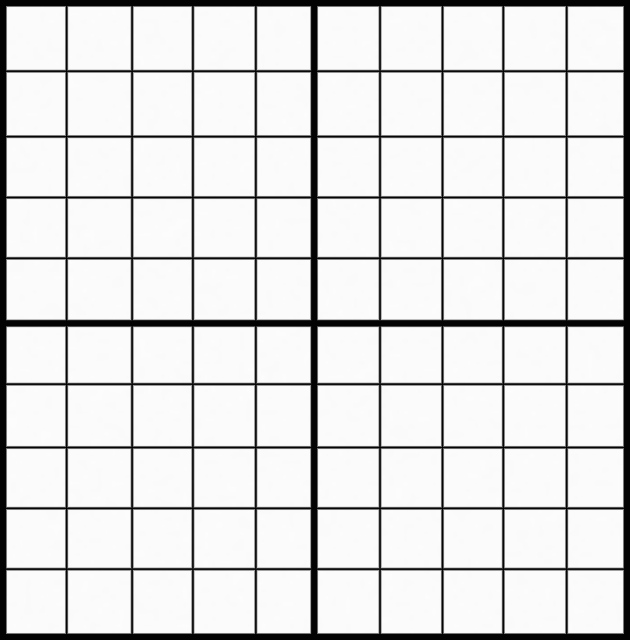
Reproduce this pattern procedurally as a Shadertoy shader.

```glsl
// Ten by ten ruled grid: thin black lines on near-white paper, with a heavy
// centre cross and a heavy frame. Each line is a soft-edged distance band,
// nudged from even spacing by a small hand-ruled drift.

#define CELLS 10
#define THIN_WIDTH 0.0036
#define HEAVY_WIDTH 0.0108
#define FRAME_WIDTH 0.0102
#define EDGE_SOFTNESS 0.0017
#define PAPER_GRAIN 0.006
#define PAPER_COLOR vec3(0.984)
#define INK_COLOR vec3(0.012)

// Drift of each inner line, in thousandths of the canvas
const float DRIFT_X[9] = float[9](5.8, 9.7, 6.2, 6.1, -1.3, 3.2, 2.4, -1.1, -0.5);
const float DRIFT_Y[9] = float[9](10.7, 5.7, 0.8, -0.3, -5.2, -3.6, -8.6, -13.5, -11.3);

float hash(vec2 p) {
    return fract(sin(dot(p, vec2(127.1, 311.7))) * 43758.5453);
}

float valueNoise(vec2 p) {
    vec2 cell = floor(p);
    vec2 f = fract(p);
    f = f * f * (3.0 - 2.0 * f);
    return mix(mix(hash(cell), hash(cell + vec2(1.0, 0.0)), f.x),
               mix(hash(cell + vec2(0.0, 1.0)), hash(cell + 1.0), f.x), f.y);
}

// Ink coverage from a signed distance, negative inside the line
float coverage(float signedDistance, float softness) {
    return 1.0 - smoothstep(-softness, softness, signedDistance);
}

void mainImage(out vec4 fragColor, in vec2 fragCoord) {
    // Distances are measured in canvas heights
    vec2 canvas = vec2(iResolution.x / iResolution.y, 1.0);
    vec2 position = fragCoord / iResolution.y;
    float softness = max(EDGE_SOFTNESS, 0.7 / iResolution.y);

    // Frame along the four canvas edges
    vec2 edgeDistance = min(position, canvas - position);
    float lineDistance = min(edgeDistance.x, edgeDistance.y) - FRAME_WIDTH;

    // Inner rules, the middle pair heavier
    for (int i = 1; i < CELLS; i++) {
        vec2 drift = 0.001 * vec2(DRIFT_X[i - 1], DRIFT_Y[i - 1]);
        vec2 center = (float(i) / float(CELLS) + drift) * canvas;
        float width = i * 2 == CELLS ? HEAVY_WIDTH : THIN_WIDTH;
        vec2 ruleDistance = abs(position - center) - 0.5 * width;
        lineDistance = min(lineDistance, min(ruleDistance.x, ruleDistance.y));
    }

    // Faint paper mottling under the ink
    float grain = valueNoise(position * 90.0) - 0.5;
    vec3 paper = PAPER_COLOR + PAPER_GRAIN * grain;
    fragColor = vec4(mix(paper, INK_COLOR, coverage(lineDistance, softness)), 1.0);
}
```
